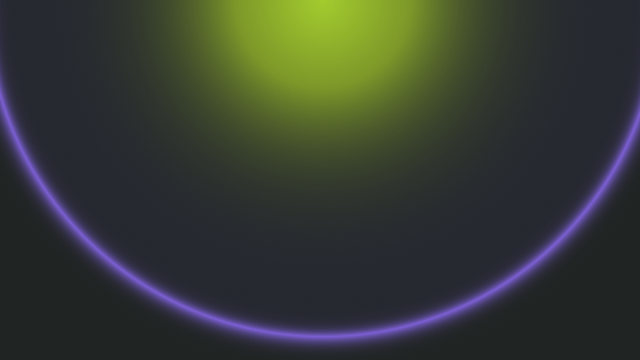
This background is drawn by a Shadertoy shader. Its source:

```glsl
// A dark backdrop with a lime light at the top and a large violet ring around it.
// Both share one centre, so every layer is a function of the distance from it.
// Lengths are in canvas heights; a faint hash dither hides colour banding.

const vec2  CENTRE      = vec2(0.505, 1.0);  // fraction of the canvas
const float RING_RADIUS = 0.935;
const float RING_INNER  = 0.016;             // falloff towards the centre
const float RING_OUTER  = 0.021;             // falloff away from the centre
const float RING_POWER  = 1.2;
const float CORE_RADIUS = 0.243;             // bright part of the light
const float HALO_WIDTH  = 0.322;             // gaussian falloff beyond the core

const vec3 LIME_CENTRE  = vec3(0.64, 0.80, 0.18);
const vec3 LIME_RIM     = vec3(0.49, 0.595, 0.16);
const vec3 INNER_NEAR   = vec3(0.152, 0.170, 0.176);
const vec3 INNER_FAR    = vec3(0.149, 0.157, 0.190);
const vec3 OUTSIDE      = vec3(0.125, 0.141, 0.135);
const vec3 VIOLET       = vec3(0.48, 0.37, 0.82);

// Sine-free hash in 0..1
float hash(vec2 p) {
    vec3 q = fract(vec3(p.xyx) * 0.1031);
    q += dot(q, q.yzx + 33.33);
    return fract((q.x + q.y) * q.z);
}

// Lime light: a linear core followed by a gaussian halo
vec3 addLight(vec3 base, float r) {
    vec3 lime = mix(LIME_CENTRE, LIME_RIM, min(r / CORE_RADIUS, 1.0));
    float beyond = max(r * r - CORE_RADIUS * CORE_RADIUS, 0.0);
    return mix(base, lime, exp(-beyond / (HALO_WIDTH * HALO_WIDTH)));
}

// Glow strength at a signed distance from the ring
float ringGlow(float d) {
    float width = d < 0.0 ? RING_INNER : RING_OUTER;
    return exp(-pow(abs(d) / width, RING_POWER));
}

void mainImage(out vec4 fragColor, in vec2 fragCoord) {
    float r = length(fragCoord - CENTRE * iResolution.xy) / iResolution.y;
    float ringDistance = r - RING_RADIUS;
    float pixel = 1.0 / iResolution.y;

    // Disc interior, lit from the centre
    vec3 color = mix(INNER_NEAR, INNER_FAR, smoothstep(0.40, 0.82, r));
    color = addLight(color, r);

    // Dark surroundings and the glowing edge
    color = mix(color, OUTSIDE, smoothstep(-pixel, pixel, ringDistance));
    color = mix(color, VIOLET, ringGlow(ringDistance));

    // Dither
    color += (hash(fragCoord) - 0.5) / 255.0;
    fragColor = vec4(color, 1.0);
}
```
